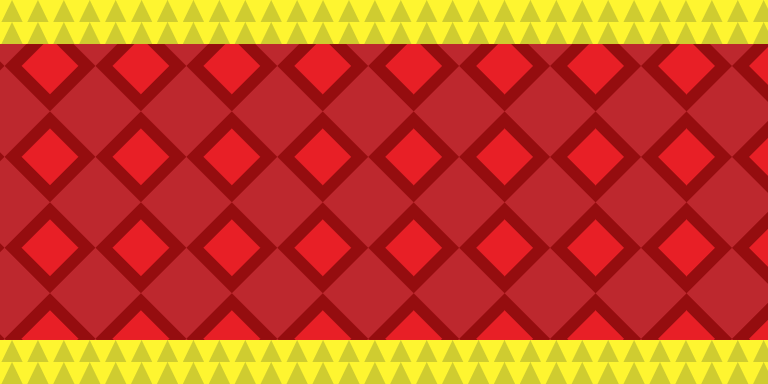
A Shadertoy shader for this pattern:

```glsl
// Red diamond lattice between two yellow borders of small triangles.

// Coverage of a shape from its signed distance (negative inside).
float fill(float dist, float pixel) {
    return clamp(0.5 - dist / pixel, 0.0, 1.0);
}

// Distance to a diamond with the given half diagonal.
float diamond(vec2 p, float halfDiagonal) {
    return (abs(p.x) + abs(p.y) - halfDiagonal) * 0.7071;
}

// Nested diamonds whose corners touch those of their neighbours.
vec3 lattice(vec2 uv, float pixel) {
    float period = 0.2368;
    vec2 cell = (fract((uv - vec2(0.1302, 0.5915)) / period + 0.5) - 0.5) * period;
    vec3 color = vec3(0.74, 0.155, 0.18);
    color = mix(color, vec3(0.585, 0.05, 0.06), fill(diamond(cell, 0.5 * period), pixel));
    return mix(color, vec3(0.91, 0.12, 0.15), fill(diamond(cell, 0.074), pixel));
}

// One row of upright triangles; height runs from 0 at the base to rowHeight.
vec3 triangleRow(float x, float height, float rowHeight, float pixel) {
    float period = 0.0675;
    float offset = abs(fract((x - 0.0313) / period + 0.5) - 0.5) * period;
    float slope = 0.41 * period / rowHeight;
    float side = (offset - slope * (rowHeight - height)) / sqrt(1.0 + slope * slope);
    return mix(vec3(0.995, 0.96, 0.19), vec3(0.81, 0.8, 0.19), fill(side, pixel));
}

void mainImage(out vec4 fragColor, in vec2 fragCoord) {
    vec2 uv = fragCoord / iResolution.y;
    float pixel = 1.0 / iResolution.y;

    // Each border holds two triangle rows.
    float borderHeight = 0.1146;
    float rowHeight = 0.5 * borderHeight;
    float borderBase = uv.y < 0.5 ? 0.0 : 1.0 - borderHeight;
    float height = mod(uv.y - borderBase, rowHeight);
    vec3 border = triangleRow(uv.x, height, rowHeight, pixel);

    // The lattice fills the band between the borders.
    float band = fill(abs(uv.y - 0.5) - (0.5 - borderHeight), pixel);
    fragColor = vec4(mix(border, lattice(uv, pixel), band), 1.0);
}
```
